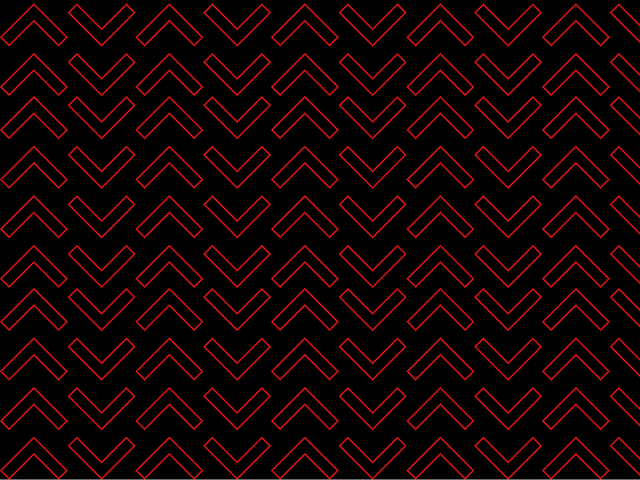
This pattern is drawn by a WebGL 1 fragment shader. Its source:

```glsl
precision highp float;
// Thin red outlines of right-angled chevrons on black, pointing up and down
// in alternate columns. Rows come in groups of four, the last one shorter.
// Each chevron is a box in rotated axes, mirrored about its column centre.

uniform vec2 u_resolution;

// Signed distance to an upward chevron; p.y runs down from its apex.
float chevron(vec2 p) {
  float across = (p.y - abs(p.x)) * 0.70711;
  float along = (p.y + abs(p.x)) * 0.70711;
  return max(abs(across - 6.95) - 6.95, along - 55.9);
}

void main() {
  // The canvas is 576 units high, measured from the top left.
  float unit = 576.0 / u_resolution.y;
  vec2 p = vec2(gl_FragCoord.x, u_resolution.y - gl_FragCoord.y) * unit;

  // Columns are evenly spaced.
  float column = floor(p.x / 81.3);
  float x = p.x - (column + 0.5) * 81.3;

  // Three full rows and one tight row make a group.
  float inGroup = mod(p.y - 115.3, 230.2);
  float row = min(floor(inGroup / 59.5), 3.0);
  float y = inGroup - row * 59.5 - 1.1;

  // Odd columns point down.
  if (mod(column, 2.0) > 0.5) y = 49.5 - y;

  // Outline with a softened edge.
  float fromLine = abs(chevron(vec2(x, y)));
  float ink = clamp((0.8 - fromLine) / (1.2 * unit) + 0.5, 0.0, 1.0);
  vec3 color = vec3(1.0, 0.085, 0.085) * ink;

  // Hairline pale rim along the bottom edge.
  float rim = clamp((p.y - 575.4) / unit + 0.5, 0.0, 1.0);
  color = mix(color, vec3(0.85), rim);

  gl_FragColor = vec4(color, 1.0);
}
```
